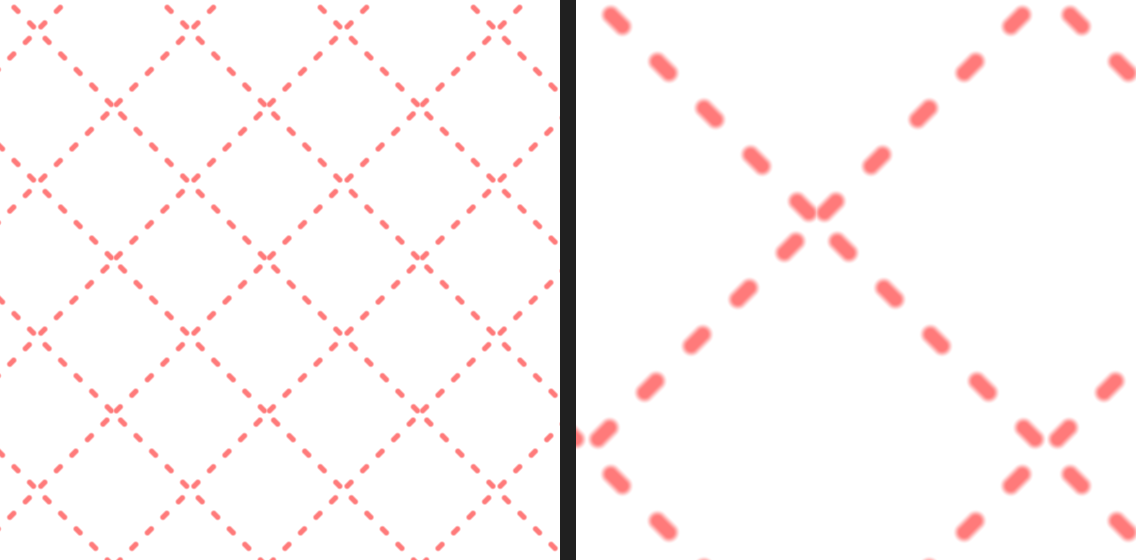
Left, the full canvas; right, a detail of the centre.
Give the GLSL for this pattern, as a three.js fragment shader.

```glsl
// Diamond lattice of pink dashed diagonals on white.
// Each tile diagonal carries ten round-capped dashes that restart at the
// tile corner; the second diagonal is the first one mirrored left to right.
varying vec2 vUv;

// Signed distance to the dashes running along the diagonal of a square tile.
float dashedDiagonal(vec2 offset, float tile) {
  // The tile is cut inside the gap between the last and first dash.
  vec2 q = mod(offset - 2.0, tile) + 2.0;
  float spacing = 14.2, firstDash = 8.05;
  float index = clamp(floor((0.5 * (q.x + q.y) - firstDash) / spacing + 0.5), 0.0, 9.0);
  vec2 d = q - (firstDash + spacing * index);

  // Capsule measured along and across the line.
  float along = abs(d.x + d.y) * 0.70711;
  float across = (d.x - d.y) * 0.70711;
  return length(vec2(max(along - 2.5, 0.0), across)) - 2.4;
}

void main() {
  // The canvas is 512 units wide, measured rightwards and down from a crossing.
  vec2 p = (vUv * 512.0 - vec2(244.0, 274.1)) * vec2(1.0, -1.0);
  float tile = 140.0;

  float falling = dashedDiagonal(p, tile);
  float rising = dashedDiagonal(vec2(-p.x, p.y), tile);
  float ink = 1.0 - smoothstep(-1.2, 1.2, min(falling, rising));

  gl_FragColor = vec4(mix(vec3(1.0), vec3(1.0, 0.48, 0.48), ink), 1.0);
}
```
